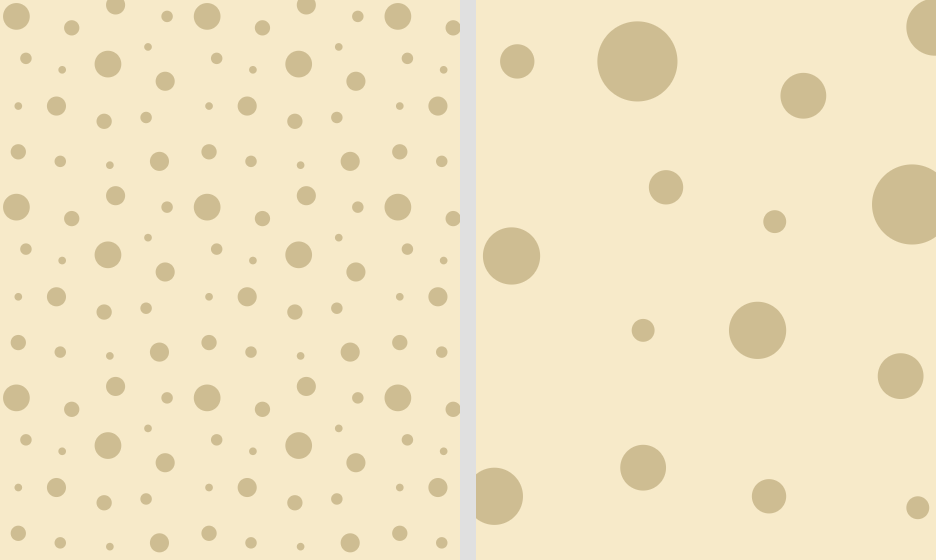
Left, the full canvas; right, a detail of the centre.
Give the GLSL for this pattern, as a Shadertoy shader.

```glsl
// Seamless tile of scattered tan polka dots in five sizes on warm cream.

#define TILES_DOWN 2.936               // tile repeats over the canvas height
#define TILE_UNITS 100.0               // motif units along one tile side
#define TILE_SHIFT vec2(0.4)           // motif offset from the top left corner
#define CREAM vec3(0.969, 0.918, 0.788)
#define TAN vec3(0.808, 0.741, 0.573)
#define DOT_COUNT 17

// Dot centres in one tile, x right and y down, from largest dot to smallest.
const vec2 CENTRES[DOT_COUNT] = vec2[DOT_COUNT](
    vec2(9, 9), vec2(57, 34),
    vec2(61, 3), vec2(87, 43), vec2(30, 56), vec2(84, 85),
    vec2(38, 15), vec2(55, 64), vec2(10, 80),
    vec2(88, 9), vec2(14, 31), vec2(77, 62), vec2(32, 85),
    vec2(33, 37), vec2(78, 25), vec2(10, 56), vec2(58, 87));

// Radius shrinks at the start of each size group.
float dotRadius(int index) {
    float i = float(index);
    return 7.0 - 2.0 * step(2.0, i) - step(6.0, i) - step(9.0, i) - step(13.0, i);
}

// Shortest offset between two points on the repeating tile.
vec2 wrapOffset(vec2 offset) {
    return (fract(offset / TILE_UNITS + 0.5) - 0.5) * TILE_UNITS;
}

// Signed distance to the nearest dot edge, in motif units.
float dotsDistance(vec2 p) {
    float nearest = TILE_UNITS;
    for (int i = 0; i < DOT_COUNT; i++) {
        nearest = min(nearest, length(wrapOffset(p - CENTRES[i])) - dotRadius(i));
    }
    return nearest;
}

void mainImage(out vec4 fragColor, in vec2 fragCoord) {
    // Motif coordinates measured from the top left corner.
    float unitsPerPixel = TILES_DOWN * TILE_UNITS / iResolution.y;
    vec2 fromTop = vec2(fragCoord.x, iResolution.y - fragCoord.y);
    vec2 p = fromTop * unitsPerPixel + TILE_SHIFT;

    // One-pixel edge smoothing.
    float coverage = clamp(0.5 - dotsDistance(p) / unitsPerPixel, 0.0, 1.0);
    fragColor = vec4(mix(CREAM, TAN, coverage), 1.0);
}
```
